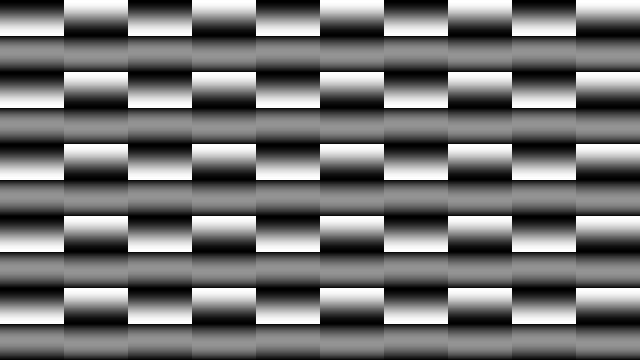
This pattern is drawn by a Shadertoy shader. Its source:

```glsl
#define COLUMNS 10.0      // even, so that the pairs wrap
#define ROWS 10.0         // even, so that the pairs wrap
#define RAMP_END 0.96     // where the ramp reaches full white
#define BAND_PEAK 0.58    // brightest grey of the rounded band
#define BAND_SKEW 0.87    // below 1.0 moves the peak off centre

const float PI = 3.14159265;

// Position within every second cell: 0..1 inside, beyond that outside
float pairedCell(float x, float first) {
    return fract(0.5 * (x - first) + 0.25) * 2.0 - 0.5;
}

// Antialiased coverage of the span 0..1
float coverage(float x, float pixel) {
    return clamp(0.5 + (0.5 - abs(x - 0.5)) / pixel, 0.0, 1.0);
}

// Black to white
float rampShade(float t) {
    return smoothstep(0.0, RAMP_END, t);
}

// Dark edges around a grey middle
float bandShade(float t) {
    return BAND_PEAK * sin(PI * pow(t, BAND_SKEW));
}

void mainImage(out vec4 fragColor, in vec2 fragCoord) {
    vec2 grid = vec2(COLUMNS, ROWS);
    vec2 cell = fragCoord / iResolution.xy * grid;
    vec2 pixel = grid / iResolution.xy;

    // Rows alternate between bands and ramps, starting with a band
    float bandY = clamp(pairedCell(cell.y, 0.0), 0.0, 1.0);
    float rampPosition = pairedCell(cell.y, 1.0);
    float rampY = clamp(rampPosition, 0.0, 1.0);
    float inRamp = coverage(rampPosition, pixel.y);

    // Neighbouring columns are vertical mirrors of each other
    float upward = mix(bandShade(bandY), rampShade(rampY), inRamp);
    float downward = mix(bandShade(1.0 - bandY), rampShade(1.0 - rampY), inRamp);
    float inDownward = coverage(pairedCell(cell.x, 0.0), pixel.x);

    fragColor = vec4(vec3(mix(upward, downward, inDownward)), 1.0);
}
```
